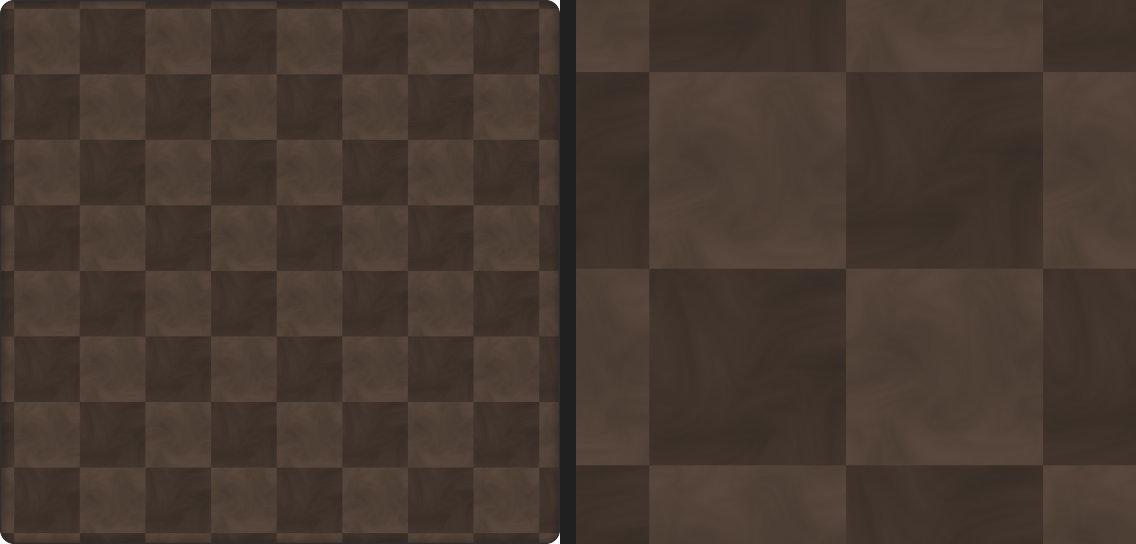
Left, the full canvas; right, a detail of the centre.
This pattern is drawn by a WebGL 1 fragment shader. Its source:

```glsl
precision highp float;
// Brown checkerboard of mottled leather-like tiles on a panel with rounded corners.

uniform vec2 u_resolution;

// Soft clouds from rotated, warped layers of sines, about -1 to 1.
float clouds(vec2 p) {
  float sum = 0.0;
  float amplitude = 0.6;
  for (int i = 0; i < 5; i++) {
    p = mat2(0.8, 0.6, -0.6, 0.8) * p * 1.65 + 1.7;
    p += 0.65 * sin(p.yx * 1.2 + float(i) * 2.1);
    sum += amplitude * sin(p.x) * cos(p.y);
    amplitude *= 0.66;
  }
  return sum;
}

// Signed distance to a box with rounded corners, negative inside.
float roundedBox(vec2 p, vec2 halfSize, float radius) {
  vec2 d = abs(p) - halfSize + radius;
  return length(max(d, 0.0)) + min(max(d.x, d.y), 0.0) - radius;
}

void main() {
  // Panel units: 512 by 498, with square tiles of 60.
  vec2 panel = vec2(512.0, 498.0);
  vec2 pos = gl_FragCoord.xy / u_resolution * panel;
  float pixel = panel.x / u_resolution.x;
  vec2 tilePos = (pos - vec2(13.0, 10.0)) / 60.0;
  vec2 cell = floor(tilePos);
  vec2 local = fract(tilePos);

  // Checker with smoothed seams: 0 is dark, 1 is light.
  vec2 wave = clamp(sin(3.14159 * tilePos) * 38.2 / pixel, -1.0, 1.0);
  float light = 0.5 - 0.5 * wave.x * wave.y;
  vec3 color = mix(vec3(0.245, 0.198, 0.168), vec3(0.315, 0.255, 0.215), light);

  // Each tile colour has its own clouds, drifting slightly between repeats.
  float parity = mod(cell.x + cell.y, 2.0);
  vec2 drift = 0.05 * sin(cell.yx * vec2(2.3, 1.7) + cell);
  float mottling = clouds((local + drift) * 3.4 + parity * vec2(4.3, 7.9));
  vec2 offCenter = local - vec2(0.55, 0.47);
  mottling += 1.1 * dot(offCenter, offCenter) - 0.18;
  color *= 1.0 + 0.095 * clamp(mottling, -1.1, 1.3);

  // Shaded rim, thin cool outline and cut corners.
  float edge = roundedBox(pos - panel * 0.5, panel * 0.5, 13.0);
  color *= 1.0 - 0.14 * smoothstep(-9.0, -1.0, edge);
  float outline = smoothstep(-1.3 - 0.5 * pixel, -1.3 + 0.5 * pixel, edge);
  color = mix(color, vec3(0.19, 0.18, 0.18), outline);
  color = mix(color, vec3(1.0), smoothstep(-0.5 * pixel, 0.5 * pixel, edge));

  gl_FragColor = vec4(color, 1.0);
}
```
